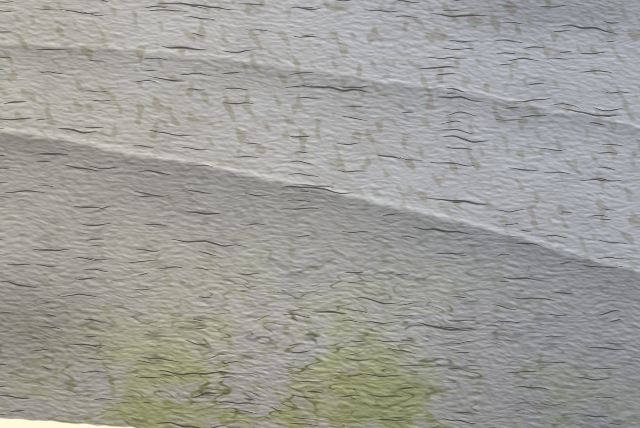
Reproduce this texture procedurally as a Shadertoy shader.

```glsl
// Weathered grey plank: two bright growth rings with brown shade below them,
// fine embossed horizontal grain, dark splits, flecks and green algae low down.
// Layers of stretched gradient noise are lit, shaded and tinted in turn.

const vec3 WARM_TINT = vec3(1.02, 1.0, 0.955);
const vec3 COOL_TINT = vec3(0.975, 0.99, 1.035);
const vec3 ALGAE_TINT = vec3(0.90, 0.93, 0.70);
const vec3 FLECK_TINT = vec3(0.89, 0.875, 0.82);
const vec3 CRACK_COLOR = vec3(0.23, 0.22, 0.21);
const vec3 GAP_COLOR = vec3(1.0, 0.98, 0.86);
const vec3 UPPER_RING = vec3(0.904, -0.045, -0.058); // parabola coefficients
const vec3 LOWER_RING = vec3(0.695, -0.135, -0.056);
const vec2 GRAIN_SCALE = vec2(36.0, 125.0);
const vec2 GROOVE_SCALE = vec2(19.0, 62.0);
const float BASE_TONE = 0.675;
const float GRAIN_CONTRAST = 0.095;
const float GROOVE_DEPTH = 0.17;
const int CRACK_LAYERS = 3;

vec2 hash2(vec2 cell) {
    vec3 q = fract(cell.xyx * vec3(0.1031, 0.1030, 0.0973));
    q += dot(q, q.yzx + 33.33);
    return fract((q.xx + q.yz) * q.zy);
}

float cornerSlope(vec2 cell, vec2 corner, vec2 f) {
    return dot(hash2(cell + corner) * 2.0 - 1.0, f - corner);
}

// Gradient noise, roughly -1 to 1
float noise(vec2 p) {
    vec2 i = floor(p), f = p - i;
    vec2 u = f * f * f * (f * (f * 6.0 - 15.0) + 10.0);
    float low = mix(cornerSlope(i, vec2(0, 0), f), cornerSlope(i, vec2(1, 0), f), u.x);
    float high = mix(cornerSlope(i, vec2(0, 1), f), cornerSlope(i, vec2(1, 1), f), u.x);
    return 1.7 * mix(low, high, u.y);
}

float grainHeight(vec2 p) {
    return noise(p * GRAIN_SCALE) + 0.55 * noise(p * GRAIN_SCALE * 2.1 + 7.3);
}

// Soft elliptical spot, 1 at its centre
float spot(vec2 p, vec2 center, vec2 radius) {
    vec2 d = (p - center) / radius;
    return exp(-dot(d, d));
}

// Signed height above a growth ring with a slightly ragged path
float aboveRing(vec2 p, vec3 ring) {
    float wobble = 0.007 * noise(vec2(p.x * 5.0, ring.x * 9.0))
                 + 0.004 * noise(p * vec2(34.0, 20.0));
    return p.y - dot(ring, vec3(1.0, p.x, p.x * p.x)) + wobble;
}

// x: bright crest of the ring, y: brown shade fading out below it
vec2 ringBand(float d, float crestWidth, float shadeDepth) {
    float crest = exp(-d * d / (crestWidth * crestWidth));
    float shade = (1.0 - smoothstep(-0.014, 0.002, d)) * exp(min(d, 0.0) / shadeDepth);
    return vec2(crest, shade);
}

// Sparse tapered splits, at most one per cell
float cracks(vec2 p, float pixel) {
    float mask = 0.0;
    for (int i = 0; i < CRACK_LAYERS; i++) {
        float layer = float(i);
        vec2 size = vec2(0.30, 0.075) / (1.0 + 0.75 * layer);
        vec2 q = p / size + layer * vec2(17.3, 31.7);
        vec2 cell = floor(q);
        vec2 place = hash2(cell), kind = hash2(cell + 57.0);
        float halfLength = mix(0.10, 0.34, kind.y);
        float along = (fract(q.x) - mix(0.36, 0.64, place.x)) / halfLength;
        float bend = 0.005 * noise(vec2(p.x * 24.0, cell.y * 3.7)) - 0.002 * along;
        float across = (fract(q.y) - mix(0.25, 0.75, place.y)) * size.y + bend;
        float taper = max(1.0 - along * along, 0.0);
        float width = 0.0020 * taper / (1.0 + 0.4 * layer);
        float line = 1.0 - smoothstep(width - 0.6 * pixel, width + 0.6 * pixel, abs(across));
        mask = max(mask, line * smoothstep(0.0, 0.4, taper) * step(kind.x, 0.42));
    }
    return mask;
}

void mainImage(out vec4 fragColor, in vec2 fragCoord) {
    float pixel = 1.0 / iResolution.y;
    vec2 p = fragCoord * pixel;
    vec2 warped = p + vec2(0.0, 0.10 * p.x + 0.009 * noise(p * vec2(8.0, 13.0)));
    float blotch = noise(p * vec2(4.0, 7.0)) + 0.5 * noise(p * vec2(11.0, 19.0));

    // Growth rings and broad tone
    float upperSide = aboveRing(p, UPPER_RING), lowerSide = aboveRing(p, LOWER_RING);
    vec2 upper = ringBand(upperSide, 0.005, 0.060);
    vec2 lower = ringBand(lowerSide, 0.008, 0.130);
    float openWood = smoothstep(-0.02, 0.05, lowerSide);
    float knot = spot(p, vec2(0.04, 0.24), vec2(0.22, 0.11));
    float tone = BASE_TONE + 0.03 * openWood + 0.025 * blotch;
    tone -= 0.105 * upper.y + 0.125 * lower.y * (1.0 - 0.3 * smoothstep(0.9, 1.5, p.x));
    tone += 0.06 * upper.x + 0.10 * lower.x;
    tone -= 0.13 * knot + 0.10 * spot(p, vec2(1.28, 0.98), vec2(0.26, 0.06));
    tone -= 0.06 * (1.0 - smoothstep(0.0, 0.28, p.y));
    tone -= 0.065 * smoothstep(0.75, 1.45, p.x) * (1.0 - 0.6 * openWood);

    // Fine grain, lit from above, and wavy grooves
    float slope = grainHeight(warped) - grainHeight(warped + vec2(0.001, 0.0042));
    float roughness = spot(p, vec2(0.68, 0.17), vec2(0.52, 0.22));
    tone += GRAIN_CONTRAST * slope * (0.8 + 0.35 * roughness);
    float grooveNoise = noise(warped * GROOVE_SCALE);
    float groove = 1.0 - smoothstep(0.02, 0.17, abs(grooveNoise));
    groove *= smoothstep(-0.25, 0.4, noise(p * vec2(15.0, 30.0) + 4.0));
    tone -= GROOVE_DEPTH * groove * (0.22 + 0.8 * roughness);
    tone += 0.035 * roughness * grooveNoise;

    // Tints: warm left to cool right, brown flecks, algae in the hollows
    float coolness = smoothstep(0.15, 1.5, p.x + 0.45 * (p.y - 0.5) + 0.1 * blotch);
    vec3 color = tone * mix(WARM_TINT, COOL_TINT, coolness);
    float fleck = smoothstep(0.16, 0.6, noise(vec2(p.x + 0.35 * p.y, p.y) * vec2(42.0, 30.0)));
    color *= mix(vec3(1.0), FLECK_TINT, fleck * (0.35 + 0.55 * openWood));
    float algae = spot(p, vec2(0.68, 0.02), vec2(0.60, 0.15)) + 0.45 * roughness;
    algae *= smoothstep(-0.35, 0.5, blotch + 0.5 * groove + 0.3 * fleck);
    color *= mix(vec3(1.0), ALGAE_TINT, min(algae, 1.0));

    // Splits and the sunlit gap under the plank
    color = mix(color, CRACK_COLOR, 0.75 * cracks(warped, pixel));
    float edge = 0.024 - 0.073 * p.x + 0.002 * noise(vec2(p.x * 40.0, 2.5));
    color = mix(color, GAP_COLOR, 1.0 - smoothstep(edge - pixel, edge + pixel, p.y));
    fragColor = vec4(clamp(color, 0.0, 1.0), 1.0);
}
```
